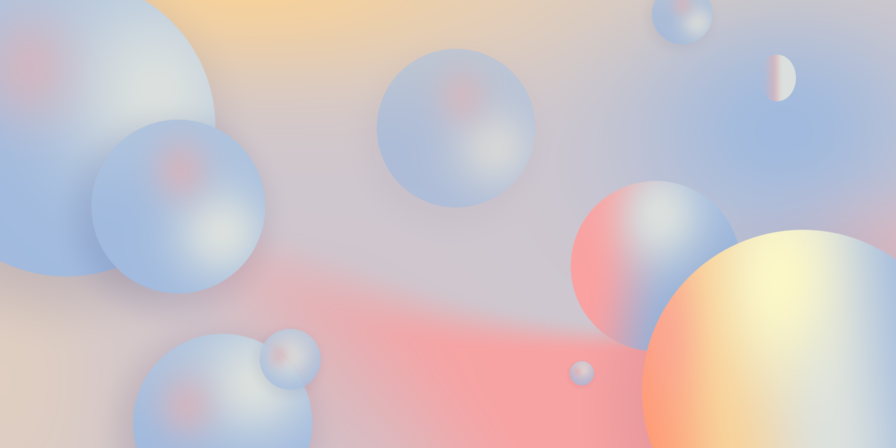
A WebGL 1 fragment shader for this background:

```glsl
precision highp float;

uniform vec2 u_resolution;

const vec3 LILAC = vec3(0.81, 0.78, 0.81);
const vec3 BLUE = vec3(0.63, 0.73, 0.87);
const vec3 ROSE = vec3(0.98, 0.63, 0.63);
const vec3 SAND = vec3(0.88, 0.81, 0.75);
const vec3 HONEY = vec3(0.97, 0.82, 0.60);
const vec3 ORANGE = vec3(1.00, 0.61, 0.45);
const vec3 CREAM = vec3(0.99, 0.97, 0.78);
const vec3 PEARL = vec3(0.86, 0.88, 0.87);
const vec3 BLUSH = vec3(0.86, 0.70, 0.72);

// Soft elliptical spot, 1 at its centre
float glow(vec2 p, vec2 center, vec2 size) {
  vec2 d = (p - center) / size;
  return exp(-dot(d, d));
}

vec2 toLocal(vec2 p, vec2 center, float radius) {
  return (p - center) / radius;
}

// Backdrop of blended glows and a curved rose wave
vec3 backdrop(vec2 p) {
  vec3 color = LILAC;
  color = mix(color, SAND, 0.9 * glow(p, vec2(0.0, 0.15), vec2(0.28, 0.45)));
  color = mix(color, SAND, 0.8 * glow(p, vec2(1.1, 1.05), vec2(1.1, 0.22)));
  color = mix(color, HONEY, glow(p, vec2(0.55, 1.06), vec2(0.55, 0.22)));
  color = mix(color, BLUE, glow(p, vec2(1.75, 0.71), vec2(0.34, 0.27)));
  color = mix(color, ROSE, 0.3 * glow(p, vec2(2.02, 0.45), vec2(0.2, 0.12)));

  float bend = 1.43 - p.x;
  float crest = 0.245 + 0.24 * bend * bend;
  float blur = mix(0.035, 0.1, smoothstep(0.0, 0.8, bend));
  float wave = 1.0 - smoothstep(crest - blur, crest + blur, p.y);
  wave *= smoothstep(0.65, 1.2, p.x + 0.83 * p.y);
  color = mix(color, ROSE, 0.95 * wave);
  return mix(color, BLUSH, 0.4 * glow(p, vec2(0.65, 0.1), vec2(0.3, 0.25)));
}

// Blue ball surface with a blush spot and a pearly light
vec3 pearlSurface(vec2 q, vec2 blushAt, vec2 lightAt, float spread) {
  vec3 color = mix(BLUE, PEARL, 0.25 * smoothstep(-0.3, 1.0, q.y));
  color = mix(color, PEARL, glow(q, lightAt, vec2(spread)));
  return mix(color, BLUSH, 0.7 * glow(q, blushAt, vec2(0.32, 0.36)));
}

// Rose to blue surface lit from above
vec3 roseSurface(vec2 q) {
  vec3 color = mix(ROSE, BLUE, smoothstep(-0.75, 0.25, q.x - 0.15 * q.y));
  return mix(color, PEARL, glow(q, vec2(0.05, 0.6), vec2(0.5, 0.6)));
}

// Warm to cool bands with a creamy highlight
vec3 sunsetSurface(vec2 q) {
  float t = q.x + 0.12 * q.y;
  vec3 color = mix(ORANGE, HONEY, smoothstep(-1.05, -0.45, t));
  color = mix(color, PEARL, smoothstep(-0.55, 0.15, t));
  color = mix(color, BLUE, smoothstep(0.15, 0.85, t));
  color = mix(color, CREAM, glow(q, vec2(-0.15, 0.7), vec2(0.35, 0.6)));
  return mix(color, ROSE, 0.5 * glow(q, vec2(-0.85, 0.35), vec2(0.2, 0.5)));
}

// Soft shade that spreads around and below a ball
vec3 castShade(vec3 scene, vec2 q, float strength) {
  float shade = 1.0 - smoothstep(0.75, 1.4, length(q + vec2(0.08, 0.12)));
  return mix(scene, scene * vec3(0.78, 0.78, 0.86), strength * shade);
}

vec3 placeBall(vec3 scene, vec2 q, float radius, vec3 surface, float opacity) {
  float edge = 1.0 / u_resolution.y;
  float cover = smoothstep(-edge, edge, (1.0 - length(q)) * radius);
  return mix(scene, surface, cover * opacity);
}

vec3 pearlBall(vec3 scene, vec2 p, vec2 center, float radius,
               vec2 blushAt, vec2 lightAt, float spread, float opacity) {
  vec2 q = toLocal(p, center, radius);
  vec3 surface = pearlSurface(q, blushAt, lightAt, spread);
  scene = castShade(scene, q, 0.45 * opacity * opacity * opacity);
  return placeBall(scene, q, radius, surface, opacity);
}

void main() {
  vec2 p = gl_FragCoord.xy / u_resolution.y;
  vec3 color = backdrop(p);

  // Pearl balls, back to front
  color = pearlBall(color, p, vec2(0.148, 0.716), 0.333, vec2(-0.25, 0.4), vec2(0.6, 0.25), 0.65, 1.0);
  color = pearlBall(color, p, vec2(0.398, 0.539), 0.194, vec2(0.03, 0.42), vec2(0.5, -0.3), 0.55, 1.0);
  color = pearlBall(color, p, vec2(1.018, 0.714), 0.177, vec2(0.08, 0.4), vec2(0.5, -0.25), 0.55, 0.68);
  color = pearlBall(color, p, vec2(1.523, 0.969), 0.068, vec2(0.0, 0.3), vec2(0.5, -0.3), 0.55, 0.75);
  color = pearlBall(color, p, vec2(0.497, 0.055), 0.200, vec2(-0.4, 0.2), vec2(0.35, 0.45), 0.6, 1.0);
  color = pearlBall(color, p, vec2(0.648, 0.198), 0.068, vec2(-0.4, 0.1), vec2(0.0, 0.1), 0.8, 0.85);
  color = pearlBall(color, p, vec2(1.299, 0.167), 0.027, vec2(-0.4, 0.1), vec2(0.1, 0.3), 0.8, 0.75);

  // Narrow drop that fades out on its left
  vec2 drop = toLocal(p, vec2(1.735, 0.826), 0.052) * vec2(1.25, 1.0);
  vec3 dropSurface = mix(BLUSH, PEARL, smoothstep(-0.3, 0.35, drop.x));
  color = placeBall(color, drop, 0.052, dropSurface, smoothstep(-0.9, 0.2, drop.x));

  // Warm pair on the right
  vec2 rose = toLocal(p, vec2(1.464, 0.406), 0.190);
  color = placeBall(color, rose, 0.190, roseSurface(rose), 1.0);
  vec2 sunset = toLocal(p, vec2(1.792, 0.128), 0.359);
  color = castShade(color, sunset, 0.3);
  color = placeBall(color, sunset, 0.359, sunsetSurface(sunset), 1.0);

  gl_FragColor = vec4(color, 1.0);
}
```
